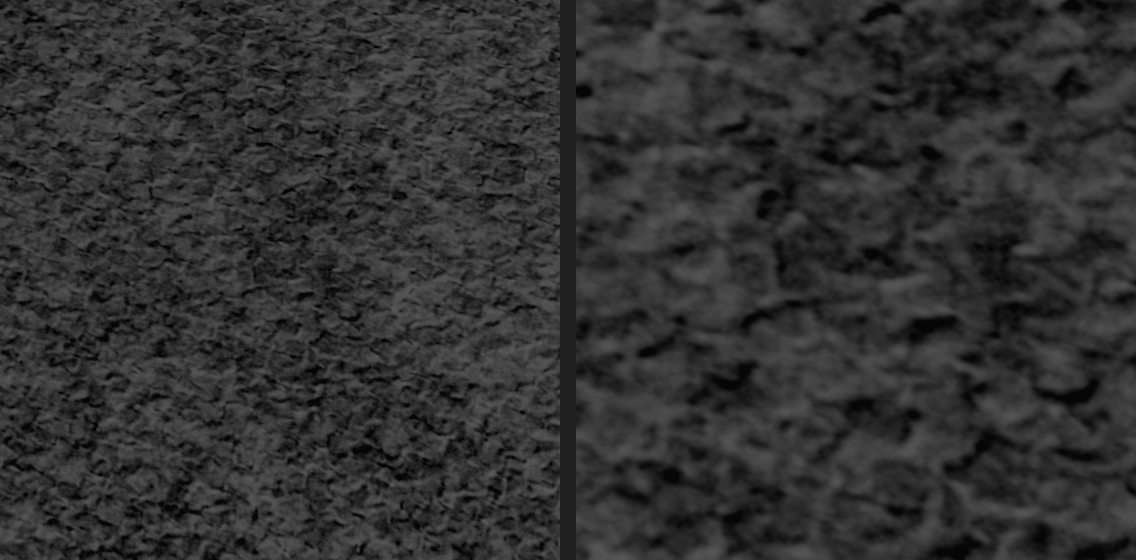
Left: the whole. Right: its middle third, enlarged.
Reproduce this texture procedurally as a Shadertoy shader.

```glsl
// Dark, pitted rock face: matte grey lumps with small black hollows.
#define LUMP_FREQ 46.0     // lumps across the canvas
#define GRAIN_FREQ 175.0   // fine surface grain
#define PATCH_FREQ 5.0     // broad tonal patches
#define FLATTEN 0.2        // lumps get flatter towards the top
#define TILT 0.12          // slope of the bedding
#define LIGHT_STEP vec2(-0.003, 0.007)
#define BODY_GAIN 2.25
#define RELIEF_GAIN 1.85
#define GRAIN_GAIN 1.35
#define PATCH_GAIN 1.1
#define MID_TONE 0.209

float hash(vec2 cell) {
    vec3 h = fract(vec3(cell.xyx) * 0.1031);
    h += dot(h, h.yzx + 33.33);
    return fract((h.x + h.y) * h.z);
}

// Smooth value noise, centred on zero
float noise(vec2 p) {
    vec2 cell = floor(p), f = fract(p);
    f = f * f * (3.0 - 2.0 * f);
    float low = mix(hash(cell), hash(cell + vec2(1, 0)), f.x);
    float high = mix(hash(cell + vec2(0, 1)), hash(cell + vec2(1, 1)), f.x);
    return mix(low, high, f.y) - 0.5;
}

vec2 rotate(vec2 p, float angle) {
    float c = cos(angle), s = sin(angle);
    return vec2(c * p.x - s * p.y, s * p.x + c * p.y);
}

// Height of the lumpy surface: two turned octaves with ragged outlines
float lumpHeight(vec2 p) {
    p *= LUMP_FREQ;
    p += 0.7 * vec2(noise(p * 1.3 + 17.0), noise(p * 1.3 + 71.0));
    return noise(rotate(p, 0.5) + 120.0)
         + 0.8 * noise(rotate(p * 2.15, 1.2) + 260.0);
}

void mainImage(out vec4 fragColor, in vec2 fragCoord) {
    vec2 uv = fragCoord / iResolution.y;

    // Bedding: wider than tall, more so with height
    vec2 p = vec2(0.9 * uv.x, uv.y + FLATTEN * uv.y * uv.y + TILT * uv.x);

    // Lumps, and the light that rakes over them from above
    float height = lumpHeight(p);
    float relief = height - lumpHeight(p + LIGHT_STEP);

    // Fine grain and broad patches
    float grain = noise(rotate(p, 0.8) * GRAIN_FREQ + 40.0)
                + 0.5 * noise(rotate(p, 0.3) * GRAIN_FREQ * 1.9 + 90.0);
    float patches = noise(rotate(p, 0.4) * PATCH_FREQ + 8.0)
                  + 0.7 * noise(rotate(p, 1.0) * PATCH_FREQ * 2.7 + 31.0);

    // Calmer across the middle, rougher and darker near the lower edge
    float lowerEdge = 1.0 - smoothstep(0.05, 0.35, uv.y);
    float calm = smoothstep(0.35, 0.0, abs(uv.y - 0.55));
    float roughness = 1.0 + 0.12 * lowerEdge - 0.1 * calm;

    float level = roughness * (BODY_GAIN * height + RELIEF_GAIN * relief)
                + GRAIN_GAIN * grain + PATCH_GAIN * patches
                + 0.12 * calm - 0.12 * lowerEdge;

    // Tone curve: hollows fall off to black faster than lumps brighten
    float tone = MID_TONE + 0.066 * level - 0.008 * level * level;
    fragColor = vec4(vec3(clamp(tone, 0.025, 0.36)), 1.0);
}
```
